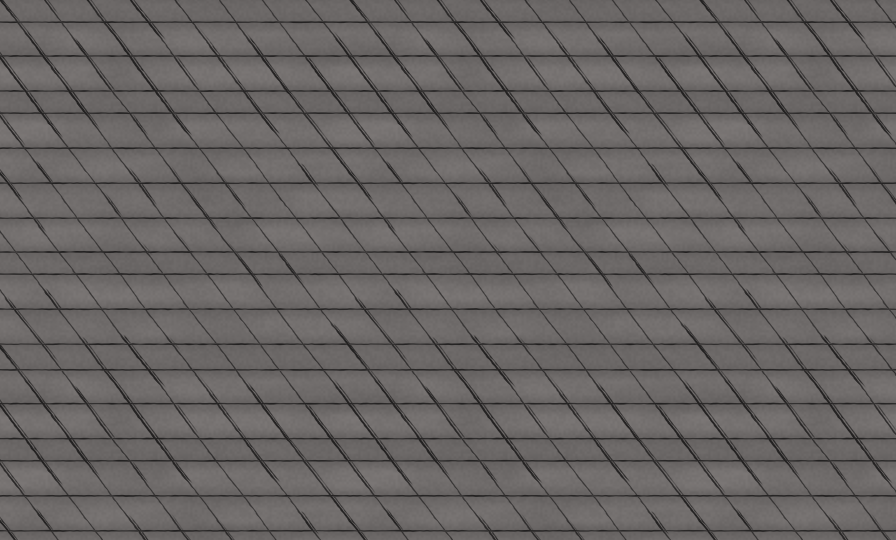
This texture is drawn by a WebGL 2 fragment shader. Its source:

```glsl
#version 300 es
precision highp float;
// Weathered grey slabs: uneven horizontal courses crossed by slanted sketchy joints.
// All wear comes from wrapping value noise, so one tile of 300 x 298 units repeats;
// the canvas is 768 units wide and y runs downward from its top edge.
uniform vec2 u_resolution;
out vec4 fragColor;

const vec2 TILE = vec2(300.0, 298.0);
const float PITCH = 300.0 / 8.0;           // eight slanted joints per tile
const float SLANT = 6.0 * PITCH / 298.0;   // shifts six joints per tile height

float hash(vec2 p) {
  vec3 h = fract(vec3(p.xyx) * 0.1031);
  h += dot(h, h.yzx + 33.33);
  return fract((h.x + h.y) * h.z);
}

// Value noise with a whole number of cells per tile, so it wraps.
float tileNoise(vec2 p, vec2 cells, float seed) {
  vec2 q = p / TILE * cells;
  vec2 i = floor(q), f = q - i;
  f = f * f * (3.0 - 2.0 * f);
  vec2 a = mod(i, cells) + seed, b = mod(i + 1.0, cells) + seed;
  return mix(mix(hash(a), hash(vec2(b.x, a.y)), f.x),
             mix(hash(vec2(a.x, b.y)), hash(b), f.x), f.y);
}

// Share of a pixel-wide box covered by a stroke of the given half width.
float stroke(float d, float halfWidth, float pixel) {
  float h = 0.5 * pixel;
  return max(0.0, min(d + h, halfWidth) - max(d - h, -halfWidth)) / pixel;
}

void main() {
  float pixel = 768.0 / u_resolution.x;
  vec2 p = vec2(gl_FragCoord.x, u_resolution.y - gl_FragCoord.y) * pixel;

  // Courses: find the joints above and below this point.
  float joints[12] = float[12](0.0, 29.0, 59.0, 78.0, 108.0, 138.0,
                               168.0, 197.0, 216.0, 246.0, 276.0, 298.0);
  float y = mod(p.y - 19.0, TILE.y);
  float top = 0.0, bottom = TILE.y;
  for (int i = 0; i < 12; i++) {
    if (joints[i] <= y) top = joints[i];
    else bottom = min(bottom, joints[i]);
  }
  float rowHeight = bottom - top;
  float t = (y - top) / rowHeight;

  // Slab faces: pale clouds in the tall courses, grain and faint streaks.
  float wide = smoothstep(20.0, 29.0, rowHeight);
  float bump = smoothstep(0.05, 0.4, t) * smoothstep(1.0, 0.65, t);
  float cloud = tileNoise(p, vec2(9.0, 14.0), 3.0);
  float streak = tileNoise(p, vec2(10.0, 50.0), 71.0);
  float grain = tileNoise(p, vec2(150.0, 149.0), 19.0);
  float tone = 0.405 + bump * mix(0.006, 0.016 + 0.034 * cloud, wide);
  tone += 0.014 * (cloud - 0.5) + 0.012 * (streak - 0.5) + 0.026 * (grain - 0.5);
  vec3 color = tone * vec3(1.028, 0.992, 0.982);

  // Soot gathers softly along the horizontal joints.
  float rowDist = min(y - top, bottom - y);
  color *= 1.0 - 0.05 * exp(-rowDist * 0.35);

  // Horizontal joints: straight, with finely ragged ink.
  float signedRow = y - top < bottom - y ? y - top : y - bottom;
  float waver = tileNoise(p, vec2(100.0, 10.0), 43.0) - 0.5;
  float rowWear = tileNoise(p, vec2(50.0, 11.0), 57.0);
  float ink = stroke(signedRow + 0.35 * waver, 0.5 + 0.25 * rowWear, pixel)
            * (0.62 + 0.3 * rowWear);

  // Slanted joints: sample wear on the centre line so strokes stay whole.
  float u = p.x - SLANT * p.y;
  float across = u - PITCH * round(u / PITCH);
  vec2 centre = vec2(p.x - across, p.y);
  float d = across / sqrt(1.0 + SLANT * SLANT);
  float region = tileNoise(centre, vec2(3.0, 4.0), 11.0);
  float marks = tileNoise(centre, vec2(9.0, 14.0), 29.0);
  float heavy = smoothstep(0.45, 0.85, 0.45 * region + 0.65 * marks);
  float rough = tileNoise(centre, vec2(70.0, 110.0), 83.0);
  d += 1.4 * (tileNoise(centre, vec2(6.0, 9.0), 37.0) - 0.5) + 0.5 * (rough - 0.5);
  float mainInk = stroke(d, 0.4 + 0.32 * heavy + 0.25 * rough, pixel);
  ink = max(ink, mainInk * mix(0.62, 0.88, heavy));

  // A second pen stroke leaves the joint at the heavy places.
  float split = 1.2 + 1.2 * tileNoise(centre, vec2(5.0, 8.0), 97.0);
  float second = smoothstep(0.2, 0.65, heavy) * (0.4 + 0.45 * rough);
  ink = max(ink, stroke(d - split, 0.4 + 0.2 * rough, pixel) * second);

  color = mix(color, vec3(0.1, 0.095, 0.095), ink);
  fragColor = vec4(color, 1.0);
}
```
